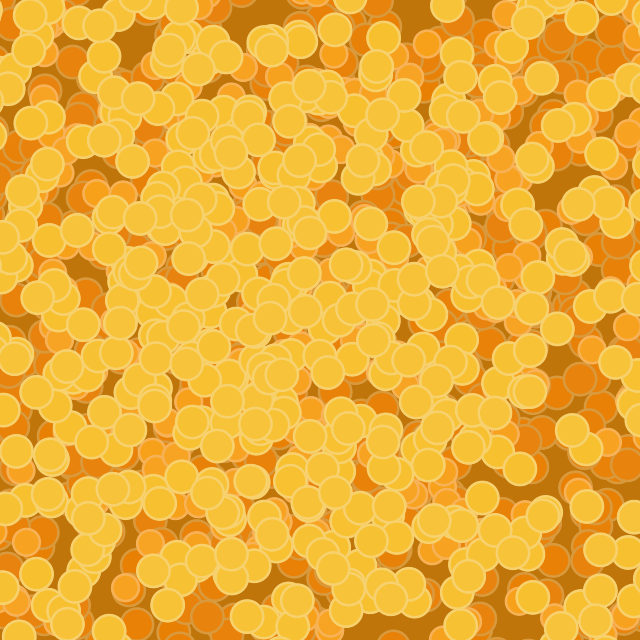
Reproduce this pattern procedurally as a three.js fragment shader.

```glsl
varying vec2 vUv;

const float CELL = 0.1;
const float EDGE = 0.0009;
const vec2 HUB = vec2(0.45, 0.52);

const vec3 GROUND = vec3(0.75, 0.46, 0.04);
const vec3 RUST = vec3(0.91, 0.51, 0.04);
const vec3 RUST_RIM = vec3(0.85, 0.60, 0.24);
const vec3 ORANGE = vec3(0.97, 0.64, 0.13);
const vec3 ORANGE_RIM = vec3(0.97, 0.70, 0.34);
const vec3 YELLOW = vec3(0.97, 0.76, 0.21);
const vec3 YELLOW_RIM = vec3(0.97, 0.82, 0.43);

float hash(vec2 p) {
  return fract(sin(dot(p, vec2(127.1, 311.7))) * 43758.5453);
}

vec2 hash2(vec2 p) {
  return vec2(hash(p), hash(p + vec2(37.2, 17.9)));
}

mat2 rotation(float angle) {
  float c = cos(angle);
  float s = sin(angle);
  return mat2(c, s, -s, c);
}

// Chance of a disc, from the crowded hub to the sparse border
float density(float hubDistance, float inner, float outer) {
  return mix(inner, outer, smoothstep(0.15, 0.6, hubDistance));
}

// Flat disc with a paler rim, painted over the base
vec3 paintDisc(vec3 base, float dist, float radius, float rimWidth, vec3 fill, vec3 rim) {
  float body = 1.0 - smoothstep(radius - EDGE, radius + EDGE, dist);
  float inside = radius - rimWidth;
  float rimMask = smoothstep(inside - EDGE, inside + EDGE, dist);
  return mix(base, mix(fill, rim, rimMask), body);
}

// One jittered grid of discs, turned about the hub
vec3 paintGrid(vec3 base, vec2 p, float seed, float radius, vec2 chance, vec3 fill, vec3 rim) {
  vec2 shift = hash2(vec2(seed, 4.7));
  vec2 local = rotation(seed * 2.4) * (p - HUB);
  vec2 corner = floor(local / CELL + shift - 0.5);
  for (int y = 0; y < 2; y++) {
    for (int x = 0; x < 2; x++) {
      vec2 id = corner + vec2(float(x), float(y));
      vec2 key = id + seed * vec2(13.7, 7.3);
      vec2 center = (id + hash2(key) - shift) * CELL;
      if (hash(key + 91.3) < density(length(center), chance.x, chance.y)) {
        base = paintDisc(base, distance(local, center), radius, 0.004, fill, rim);
      }
    }
  }
  return base;
}

// Several grids stacked, the fill growing slightly paler upward
vec3 paintLayer(vec3 base, vec2 p, int grids, float seed, float radius, vec2 chance, vec3 fill, vec3 rim) {
  for (int i = 0; i < 8; i++) {
    if (i >= grids) break;
    float rise = float(i) / float(grids);
    vec3 tone = fill + vec3(0.0, 0.015, 0.05) * (rise - 0.5);
    base = paintGrid(base, p, seed + float(i), radius, chance, tone, rim);
  }
  return base;
}

void main() {
  vec3 color = GROUND;
  color = paintLayer(color, vUv, 7, 1.0, 0.0272, vec2(0.85, 0.57), RUST, RUST_RIM);
  color = paintLayer(color, vUv, 4, 21.0, 0.0228, vec2(0.8, 0.4), ORANGE, ORANGE_RIM);
  color = paintLayer(color, vUv, 8, 41.0, 0.0272, vec2(0.86, 0.32), YELLOW, YELLOW_RIM);
  gl_FragColor = vec4(color, 1.0);
}
```
